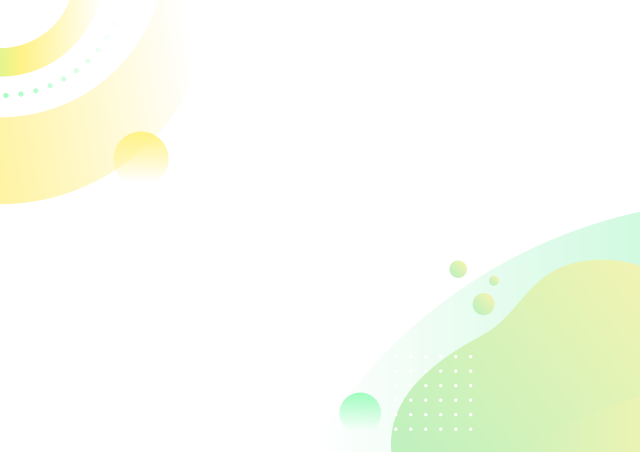
Write a Shadertoy shader that draws this background.

```glsl
// Soft pastel backdrop: yellow rings in the upper left, green hills in the lower right.
// Circles and arcs are distance functions; the wavy blob is bounded by cubic curves.
// Lengths are in canvas heights, and each layer is blended over white.

const vec3 WHITE  = vec3(1.0);
const vec3 LEMON  = vec3(1.0, 0.95, 0.53);
const vec3 CREAM  = vec3(1.0, 0.955, 0.65);
const vec3 LIME   = vec3(0.89, 0.96, 0.56);
const vec3 MINT   = vec3(0.63, 0.99, 0.75);
const vec3 PALE   = vec3(0.82, 0.98, 0.88);
const vec3 LEAF   = vec3(0.75, 0.945, 0.75);
const vec3 STRAW  = vec3(0.945, 0.955, 0.70);

const int CURVE_STEPS = 18;

// Antialiased coverage of a signed distance
float cover(float d) {
    return clamp(0.5 - d * iResolution.y, 0.0, 1.0);
}

float ramp(float a, float b, float x) {
    return clamp((x - a) / (b - a), 0.0, 1.0);
}

// Position along the line from a to b, limited to 0..1
float along(vec2 p, vec2 a, vec2 b) {
    return clamp(dot(p - a, b - a) / dot(b - a, b - a), 0.0, 1.0);
}

float disc(vec2 p, vec2 centre, float radius) {
    return length(p - centre) - radius;
}

float segmentDistance(vec2 p, vec2 a, vec2 b) {
    return length(p - mix(a, b, along(p, a, b)));
}

vec2 cubic(vec2 a, vec2 b, vec2 c, vec2 d, float t) {
    float s = 1.0 - t;
    return s * s * s * a + 3.0 * s * s * t * b + 3.0 * s * t * t * c + t * t * t * d;
}

// Updates x: nearest distance, y: sign flipped per crossing of a leftward ray
vec2 traceCurve(vec2 state, vec2 p, vec2 a, vec2 b, vec2 c, vec2 d) {
    vec2 from = a;
    for (int i = 1; i <= CURVE_STEPS; i++) {
        vec2 to = cubic(a, b, c, d, float(i) / float(CURVE_STEPS));
        state.x = min(state.x, segmentDistance(p, from, to));
        if ((from.y > p.y) != (to.y > p.y)) {
            float x = mix(from.x, to.x, (p.y - from.y) / (to.y - from.y));
            if (x < p.x) state.y = -state.y;
        }
        from = to;
    }
    return state;
}

float blob(vec2 p) {
    vec2 waist = vec2(1.068, 0.259), crest = vec2(1.335, 0.4255);
    vec2 s = vec2(10.0, 1.0);
    s = traceCurve(s, p, vec2(0.8665, -0.008), vec2(0.851, 0.113), vec2(0.9466, 0.1945), waist);
    s = traceCurve(s, p, waist, vec2(1.164, 0.3105), vec2(1.1694, 0.4255), crest);
    s = traceCurve(s, p, crest, vec2(1.372, 0.4255), vec2(1.418, 0.4155), vec2(1.455, 0.395));
    return s.x * s.y;
}

// Beads evenly spaced along an arc, starting just right of straight down
float beadArc(vec2 p, vec2 centre, float radius, float spacing, float beadRadius) {
    vec2 q = p - centre;
    float first = 0.033;
    float n = clamp(round((atan(q.x, -q.y) - first) / spacing), 0.0, 10.0);
    float angle = first + n * spacing;
    return disc(q, radius * vec2(sin(angle), -cos(angle)), beadRadius);
}

float dotGrid(vec2 p, vec2 origin, vec2 pitch, float radius) {
    vec2 cell = clamp(round((p - origin) / pitch), 0.0, 5.0);
    return disc(p, origin + cell * pitch, radius);
}

// Ball shaded from leaf green at its lower left to straw at its upper right
vec3 paintBall(vec3 base, vec2 p, vec2 centre, float radius) {
    vec2 reach = radius * vec2(0.7);
    vec3 tint = mix(LEAF, STRAW, along(p, centre - reach, centre + reach));
    return mix(base, tint, cover(disc(p, centre, radius)));
}

// Ball that fades away towards its base
vec3 paintFadingBall(vec3 base, vec2 p, vec2 centre, float radius, vec3 tint) {
    float fade = ramp(centre.y - 0.85 * radius, centre.y + radius, p.y);
    return mix(base, tint, fade * cover(disc(p, centre, radius)));
}

void mainImage(out vec4 fragColor, in vec2 fragCoord) {
    vec2 p = fragCoord / iResolution.y;
    vec3 color = WHITE;

    // Upper left: wide crescent, beads and narrow ring
    float crescent = max(disc(p, vec2(0.0, 1.018), 0.4696), -disc(p, vec2(0.0, 1.106), 0.3656));
    float crescentFade = ramp(0.0, 0.47, p.x + 0.18 * (p.y - 0.65));
    color = mix(color, mix(CREAM, WHITE, crescentFade), cover(crescent));
    float beads = beadArc(p, vec2(0.004, 1.063), 0.2744, 0.1222, 0.0056);
    color = mix(color, mix(MINT, WHITE, ramp(0.0, 0.265, p.x)), cover(beads));
    float ring = abs(disc(p, vec2(0.0, 1.059), 0.197)) - 0.0315;
    vec3 ringTint = mix(mix(LIME, LEMON, ramp(0.0, 0.045, p.x)), WHITE, ramp(0.045, 0.225, p.x));
    color = mix(color, ringTint, cover(ring));
    color = paintFadingBall(color, p, vec2(0.312, 0.648), 0.061, LEMON);

    // Lower right: pale sweep, wavy blob and front hill
    float sweep = disc(p, vec2(1.654, -0.563), 1.12);
    color = mix(color, mix(WHITE, PALE, ramp(0.7, 1.414, p.x)), cover(sweep));
    vec3 blobTint = mix(LEAF, STRAW, along(p, vec2(0.866, 0.0), vec2(1.414, 0.424)));
    color = mix(color, blobTint, cover(blob(p)));
    float hill = disc(p, vec2(1.591, -0.609), 0.7514);
    vec3 hillTint = mix(LEAF, STRAW, ramp(0.98, 1.48, p.x));
    color = mix(color, hillTint, cover(hill));

    // Dot grid and floating balls
    color = mix(color, WHITE, cover(dotGrid(p, vec2(0.8757, 0.0505), vec2(0.03315, 0.0321), 0.0036)));
    color = paintFadingBall(color, p, vec2(0.797, 0.0855), 0.046, MINT);
    color = paintBall(color, p, vec2(1.0138, 0.4045), 0.0193);
    color = paintBall(color, p, vec2(1.093, 0.379), 0.011);
    color = paintBall(color, p, vec2(1.07, 0.327), 0.0243);

    fragColor = vec4(color, 1.0);
}
```
